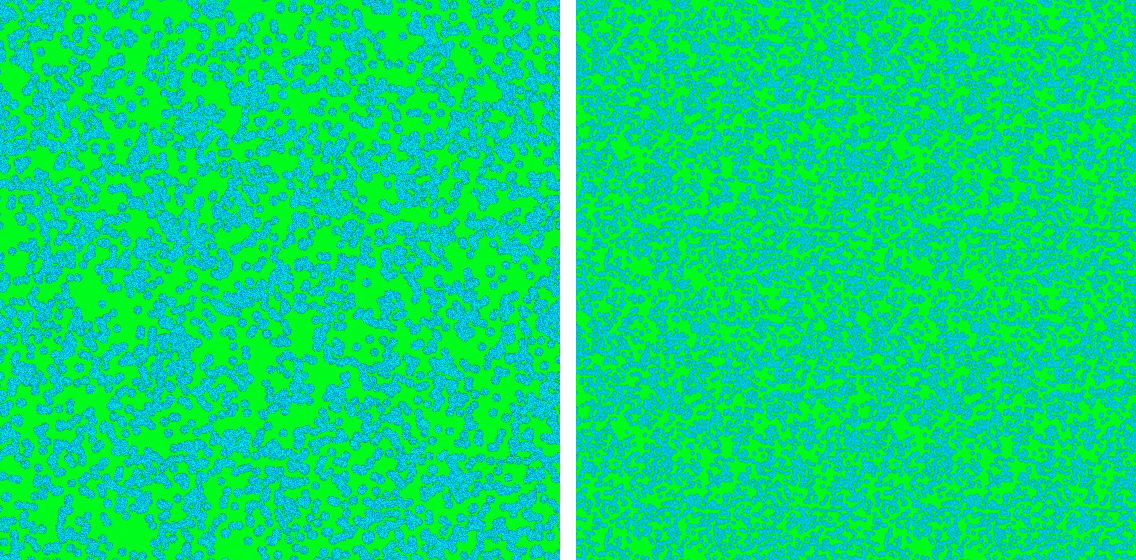
Left, the tile; right, the same tile 2 across and 2 down.
Reproduce this texture procedurally as a Shadertoy shader.

```glsl
// Clumped blue discs with grainy, darker rims scattered over flat vivid green.
// Discs sit in a wrapped grid of cells; a wrapped noise decides how crowded each
// cell is, and a fine wrapped grain speckles the colour inside the discs.

float hash(vec2 p, float seed) {
    return fract(sin(dot(vec3(p, seed), vec3(12.9898, 78.233, 37.719))) * 43758.5453);
}

// Value noise that repeats after "period" lattice steps
float wrappedNoise(vec2 p, float period) {
    vec2 i = floor(p), f = fract(p);
    f = f * f * (3.0 - 2.0 * f);
    vec2 lo = mod(i, period), hi = mod(i + 1.0, period);
    return mix(mix(hash(lo, 9.0), hash(vec2(hi.x, lo.y), 9.0), f.x),
               mix(hash(vec2(lo.x, hi.y), 9.0), hash(hi, 9.0), f.x), f.y);
}

// Summed depth of all discs: 0 on a rim, growing inwards and where discs overlap
float discDepth(vec2 uv) {
    const float cells = 64.0;
    vec2 p = uv * cells, base = floor(p);
    float depth = -0.15;
    for (int y = -1; y <= 1; y++)
    for (int x = -1; x <= 1; x++) {
        vec2 cell = base + vec2(x, y);
        vec2 id = mod(cell, cells);
        float crowding = wrappedNoise((id + 0.5) / cells * 24.0, 24.0);
        float chance = 0.31 + 0.5 * (crowding - 0.5);
        for (int k = 0; k < 3; k++) {
            float seed = 1.0 + float(k) * 4.0;
            if (hash(id, seed) > chance) continue;
            vec2 centre = cell + vec2(hash(id, seed + 1.0), hash(id, seed + 2.0));
            float radius = mix(0.51, 0.58, hash(id, seed + 3.0));
            depth += max(0.0, 1.15 - length(p - centre) / radius);
        }
    }
    return depth;
}

void mainImage(out vec4 fragColor, in vec2 fragCoord) {
    vec2 uv = fragCoord / iResolution.xy;
    float depth = discDepth(uv);

    // Fine grain, independent for green, blue and the ragged edge
    vec2 grain = mod(floor(uv * 768.0), 768.0);
    float greenGrain = hash(grain, 21.0) - 0.5;
    float blueGrain = hash(grain, 22.0) - 0.5;
    float edgeGrain = hash(grain, 23.0) - 0.5;

    // Teal rim turning to sky blue towards the middle
    float core = smoothstep(0.0, 0.6, depth);
    vec3 ground = vec3(0.0, 0.99, 0.11);
    vec3 disc = mix(vec3(0.0, 0.74, 0.45), vec3(0.0, 0.77, 0.84), core);
    disc += vec3(0.0, 0.34 * greenGrain, 0.32 * blueGrain);

    float cover = smoothstep(-0.1, 0.12, depth + 0.16 * edgeGrain);
    fragColor = vec4(clamp(mix(ground, disc, cover), 0.0, 1.0), 1.0);
}
```
